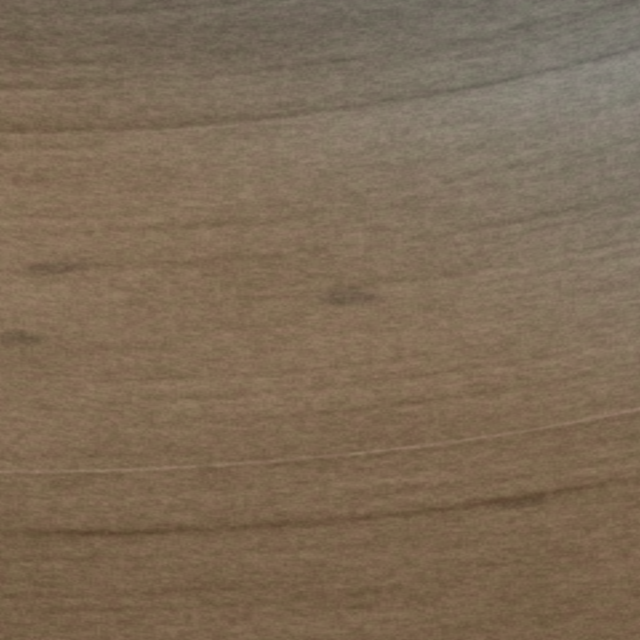
A three.js fragment shader for this texture:

```glsl
// Smooth brown wood with gently rising grain, small knots and a cool sheen at the upper right.
varying vec2 vUv;

float hash(vec2 p) {
  vec3 q = fract(p.xyx * vec3(0.1031, 0.1030, 0.0973));
  q += dot(q, q.yzx + 33.33);
  return fract((q.x + q.y) * q.z);
}

float noise(vec2 p) {
  vec2 i = floor(p);
  vec2 f = fract(p);
  f = f * f * (3.0 - 2.0 * f);
  float low = mix(hash(i), hash(i + vec2(1.0, 0.0)), f.x);
  float high = mix(hash(i + vec2(0.0, 1.0)), hash(i + vec2(1.0)), f.x);
  return mix(low, high, f.y);
}

// Signed two octave noise; unequal scales stretch it along the grain.
float streaks(vec2 p, vec2 scale, float seed) {
  vec2 q = p * scale + seed;
  return noise(q) + noise(q * 1.9 + 19.0) * 0.5 - 0.75;
}

// Soft line along the grain, fading gently over its length.
float grainLine(vec2 p, float height, float width, float seed) {
  float wobble = (noise(vec2(p.x * 4.0, seed)) - 0.5) * 0.003;
  float ragged = (noise(p * vec2(40.0, 150.0) + seed) - 0.5) * 0.0018;
  float d = (p.y - height - wobble - ragged) / width;
  return exp(-d * d) * (0.45 + 0.6 * noise(vec2(p.x * 6.0 + seed, seed)));
}

// Flat lens shaped mark with a soft edge, tilted by slope.
float knot(vec2 uv, vec2 center, vec2 radius, float slope) {
  vec2 d = uv - center;
  d.y -= d.x * slope;
  d.y += (noise(uv * 45.0) - 0.5) * 0.005;
  return 1.0 - smoothstep(0.35, 1.25, length(d / radius));
}

void main() {
  vec2 uv = vUv;
  // Grain coordinates: the fibres curve upwards to the right.
  vec2 grain = vec2(uv.x, uv.y - uv.x * uv.x * (0.075 + 0.06 * uv.y));

  // Broad light and colour.
  vec3 shadeBrown = vec3(0.467, 0.380, 0.287);
  vec3 warmBrown = vec3(0.520, 0.433, 0.340);
  vec3 coolGray = vec3(0.485, 0.470, 0.430);
  vec3 color = mix(shadeBrown, warmBrown, smoothstep(0.0, 0.60, uv.y));
  float cool = smoothstep(0.70, 1.5, uv.y + 0.5 * uv.x);
  color = mix(color, coolGray, cool);
  color *= 1.0 - 0.14 * smoothstep(0.79, 0.97, grain.y) * (1.0 - 0.35 * uv.x);
  float sheen = length((vec2(uv.x, grain.y) - vec2(1.0, 0.77)) / vec2(0.45, 0.065));
  color += vec3(0.035, 0.045, 0.052) * exp(-sheen * sheen);

  // Wide bands, short fibres that dip slightly across the grain, and fine flecks.
  vec2 fibre = vec2(uv.x, grain.y + 0.10 * uv.x);
  float tone = streaks(grain, vec2(2.0, 22.0), 3.0) * 0.030;
  tone += streaks(grain, vec2(5.0, 75.0), 41.0) * 0.022;
  tone += streaks(fibre, vec2(34.0, 130.0), 77.0) * 0.030;
  tone += streaks(fibre, vec2(85.0, 220.0), 9.0) * 0.050;
  tone += (noise(uv * 240.0) - 0.5) * 0.040;

  // Faint growth lines, scattered across the board.
  for (int i = 0; i < 20; i++) {
    float seed = float(i) * 7.3 + 2.0;
    float height = (float(i) + hash(vec2(seed, 5.0))) / 20.0;
    float patchy = smoothstep(0.3, 0.75, noise(vec2(grain.x * 2.5, seed)));
    float width = 0.003 + 0.004 * hash(vec2(seed, 8.0));
    tone -= 0.030 * patchy * grainLine(grain, height, width, seed);
    tone += 0.018 * patchy * grainLine(grain, height - 0.010, width, seed);
  }

  // Main dark lines, each with a softer shadow, and pale scratches.
  tone -= 0.070 * grainLine(grain, 0.795, 0.0045, 11.0);
  tone -= 0.030 * grainLine(grain, 0.803, 0.013, 12.0);
  tone -= 0.065 * grainLine(grain, 0.870, 0.006, 23.0);
  tone -= 0.040 * grainLine(grain, 0.580, 0.006, 31.0);
  tone -= 0.070 * grainLine(grain, 0.165, 0.0055, 47.0);
  tone -= 0.025 * grainLine(grain, 0.160, 0.014, 48.0);
  float scratch = grainLine(grain, 0.263, 0.0030, 59.0);
  scratch += 0.7 * grainLine(grain, 0.787, 0.0028, 11.0) * (1.0 - smoothstep(0.2, 0.7, uv.x));
  tone -= 0.028 * grainLine(grain, 0.256, 0.0045, 59.0);

  // Knots.
  float knots = knot(uv, vec2(0.545, 0.535), vec2(0.060, 0.017), 0.0);
  knots += 0.75 * knot(uv, vec2(0.090, 0.582), vec2(0.060, 0.014), 0.10);
  knots += 0.75 * knot(uv, vec2(0.030, 0.470), vec2(0.050, 0.013), -0.04);
  knots += 0.60 * knot(uv, vec2(0.815, 0.214), vec2(0.055, 0.009), 0.13);

  color += tone * vec3(1.0, 0.97, 0.92);
  color += scratch * vec3(0.075, 0.070, 0.078);
  color -= knots * vec3(0.085, 0.070, 0.055);

  // Slight drift between reddish and greenish flecks.
  float tint = streaks(grain, vec2(45.0, 80.0), 101.0);
  color += tint * vec3(0.016, -0.008, 0.011);

  gl_FragColor = vec4(color, 1.0);
}
```
